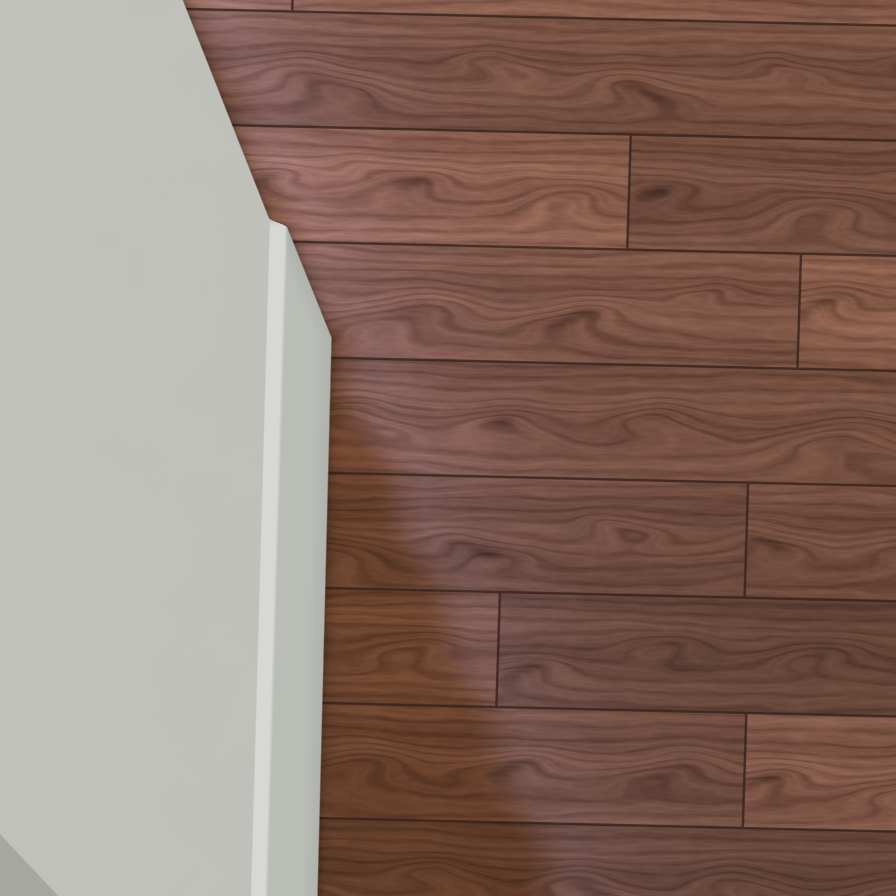
A Shadertoy shader for this texture:

```glsl
const float PITCH = 0.1285;        // plank height
const float FIRST_SEAM = 0.0286;   // depth of the top seam at the right edge
const float TILT = 0.0235;         // fall of the seams per unit width
const float SEAM_HALF = 0.0011;
const float RING_FREQ = 430.0;
const vec2 KNOT_SIZE = vec2(0.055, 0.022);
const vec3 WOOD = vec3(0.455, 0.310, 0.248);
const vec3 SEAM = vec3(0.20, 0.125, 0.105);
const vec3 SHEEN = vec3(0.085, 0.088, 0.145);
const vec3 WALL = vec3(0.742, 0.748, 0.722);
const vec3 BOARD = vec3(0.728, 0.738, 0.715);
const vec3 CAP = vec3(0.842, 0.845, 0.838);
const vec3 CORNER = vec3(0.655, 0.655, 0.635);

// Per row, top to bottom: butt joint, main knot, tone left and right of the joint
const float JOINT[9] = float[9](0.328, 2.0, 0.702, 0.892, 2.0, 0.833, 0.556, 0.831, 2.0);
const float KNOT[9] = float[9](0.60, 0.72, 0.45, 0.64, 0.57, 0.535, 0.625, 0.575, 0.66);
const float TONE_LEFT[9] = float[9](1.12, 1.0, 1.16, 1.04, 0.99, 0.92, 0.96, 0.94, 0.85);
const float TONE_RIGHT[9] = float[9](1.12, 1.0, 0.98, 1.17, 1.0, 0.97, 0.86, 1.08, 0.85);

float hash(vec2 p) {
    p = fract(p * vec2(0.1031, 0.1137));
    p += dot(p, p.yx + 33.33);
    return fract((p.x + p.y) * p.x * 17.3);
}

float layeredSines(vec2 p) {
    float sum = 0.0, amp = 0.5;
    for (int i = 0; i < 5; i++) {
        sum += amp * sin(p.x + 1.4 * sin(p.y)) * cos(p.y * 0.8);
        p = mat2(1.4, 0.9, -0.9, 1.4) * p + 2.7;
        amp *= 0.58;
    }
    return sum;
}

float cellular(vec2 p) {
    vec2 cell = floor(p);
    float nearest = 2.0;
    for (int j = -1; j <= 1; j++)
        for (int i = -1; i <= 1; i++) {
            vec2 c = cell + vec2(i, j);
            vec2 site = c + vec2(hash(c + 7.1), hash(c + 41.7));
            nearest = min(nearest, distance(p, site));
        }
    return nearest;
}

// Brightness offset of the grain; q is x and depth within the plank
float woodGrain(vec2 q, float seed, float knotX) {
    float bulge = 0.0, core = 0.0;
    for (int i = -2; i <= 2; i++) {
        float h = hash(vec2(float(i) + 11.0, seed * 3.7 + 5.0));
        float offset = float(i) * (0.15 + 0.04 * h);
        float size = i == 0 ? 1.0 : 0.6 + 0.8 * h;
        vec2 d = (q - vec2(knotX + offset, PITCH * (0.35 + 0.3 * h))) / (KNOT_SIZE * size);
        d += 0.22 * vec2(sin(d.y * 3.0 + seed), sin(d.x * 2.5 + seed));
        float r2 = dot(d, d);
        bulge += 0.030 * size * exp(-r2);
        core += (i == 0 ? 1.0 : 0.35) * exp(-r2 * 9.0);
    }
    float warp = layeredSines(vec2(q.x * 9.0, q.y * 38.0) + seed * 4.3);
    float height = q.y + bulge + 0.010 * warp;
    float rings = pow(0.5 + 0.5 * sin(height * RING_FREQ + seed), 2.5);
    float broad = sin(height * 95.0 + seed * 2.0) + 0.6 * warp;
    float fibre = cellular(vec2(q.x * 16.0 + seed * 9.0, height * 260.0)) - 0.5;
    float pores = cellular(vec2(q.x * 55.0, q.y * 240.0 + seed * 13.0)) - 0.5;
    return 0.045 - 0.14 * rings + 0.055 * broad + 0.13 * fibre + 0.07 * pores - 0.22 * core;
}

vec3 floorColor(vec2 p, float aa) {
    float rowPos = (p.y - FIRST_SEAM - TILT * (p.x - 1.0)) / PITCH;
    float row = floor(rowPos), across = rowPos - row;
    int k = clamp(int(row) + 1, 0, 8);
    float jointGap = p.x - JOINT[k] + 0.004 * (across - 0.5);
    bool right = jointGap > 0.0;
    float knotX = right ? JOINT[k] + 0.022 : KNOT[k];
    float tone = right ? TONE_RIGHT[k] : TONE_LEFT[k];
    float seed = row * 1.73 + (right ? 6.1 : 0.0) + 3.0;
    float grain = woodGrain(vec2(p.x, across * PITCH), seed, knotX);
    vec3 col = WOOD * tone * (1.0 + grain * vec3(1.0, 1.15, 1.2));

    // Violet reflected light beside the wall, warm shade behind its slanted edge
    float d = p.x - 0.378 - 0.40 * (p.y - 0.39) + 0.008 * sin(p.y * 45.0);
    float lit = smoothstep(-0.035, 0.035, d);
    float glow = lit * exp(-max(d, 0.0) / 0.14) * mix(1.15, 0.65, p.y);
    col *= mix(vec3(0.96, 0.89, 0.76), vec3(1.0), max(lit, smoothstep(0.40, 0.34, p.y)));
    col += SHEEN * glow * (1.0 + 0.8 * grain);

    float seamGap = min(min(across, 1.0 - across) * PITCH, abs(jointGap));
    float line = 1.0 - smoothstep(SEAM_HALF - aa * 0.5, SEAM_HALF + aa, seamGap);
    return mix(col, SEAM, 0.78 * line);
}

void mainImage(out vec4 fragColor, in vec2 fragCoord) {
    vec2 p = fragCoord / iResolution.xy;
    p.y = 1.0 - p.y;                       // depth from the top
    float aa = 1.0 / min(iResolution.x, iResolution.y);

    // Outline of the wall and its skirting
    float boardTop = smoothstep(0.243, 0.254, p.y);
    float boardEdge = min(0.319 + 0.402 * (p.y - 0.25), 0.370 - 0.0252 * (p.y - 0.38));
    float edge = mix(0.204 + 0.395 * p.y, boardEdge, boardTop);
    float capLeft = 0.301 - 0.028 * (p.y - 0.254);
    float capRight = 0.320 - 0.030 * (p.y - 0.26);

    vec3 wall = WALL * (1.015 - 0.025 * p.x + 0.004 * layeredSines(p * 30.0));
    wall = mix(wall, CORNER, smoothstep(-aa, aa, p.y - 0.931 - 1.06 * p.x));
    vec3 board = BOARD * (1.0 - 0.05 * smoothstep(0.02, 0.0, edge - p.x));
    vec3 cap = mix(CAP, board, smoothstep(-0.003, 0.002, p.x - capRight));
    wall = mix(wall, cap, boardTop * smoothstep(-aa, aa, p.x - capLeft));

    vec3 ground = floorColor(p, aa);
    ground *= 1.0 - 0.25 * exp(-max(p.x - edge, 0.0) / 0.006);
    fragColor = vec4(mix(wall, ground, smoothstep(-aa, aa, p.x - edge)), 1.0);
}
```
